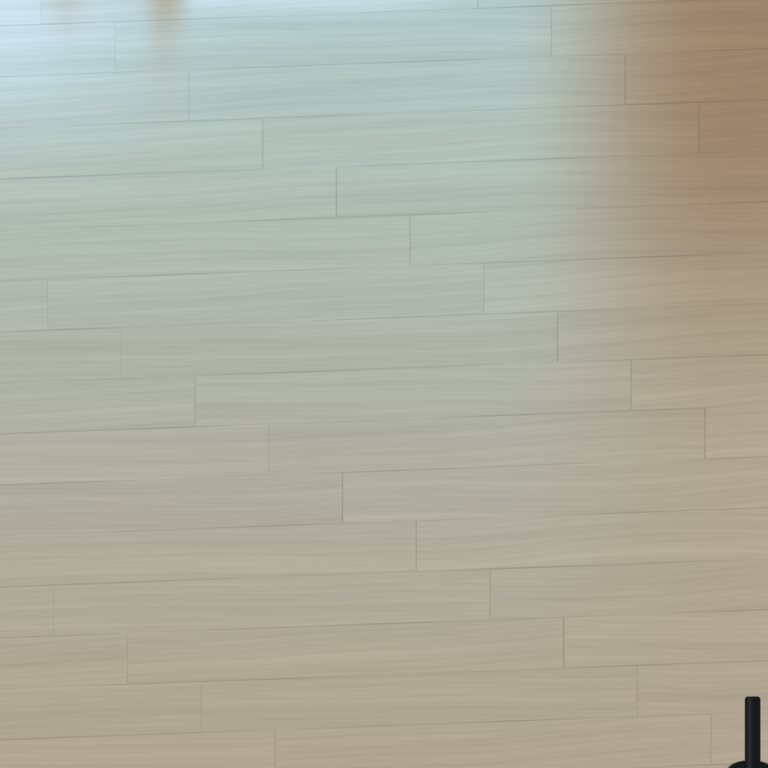
A WebGL 1 fragment shader for this texture:

```glsl
precision highp float;
// Pale wood plank floor with stepped joints, fine grain and cool window light.

uniform vec2 u_resolution;

#define ROW_HEIGHT 0.0664
#define ROW_START 0.0339
#define ROW_TILT 0.037
#define PLANK_LENGTH 0.568
#define JOINT_START 0.150
#define JOINT_STEP 0.096
#define SEAM_WIDTH 0.0013
#define SEAM_DEPTH 0.11
#define GRAIN_DEPTH 0.021
#define PLANK_VARIATION 0.018

const vec3 BROWN = vec3(0.61, 0.52, 0.42);
const vec3 BEIGE = vec3(0.69, 0.65, 0.57);
const vec3 NEUTRAL = vec3(0.69, 0.69, 0.64);
const vec3 SAGE = vec3(0.69, 0.74, 0.70);
const vec3 SKY = vec3(0.70, 0.79, 0.79);
const vec3 GLARE = vec3(0.80, 0.89, 0.94);
const vec3 METAL = vec3(0.09, 0.10, 0.10);

float hash(vec2 p) {
  return fract(sin(dot(p, vec2(127.1, 311.7))) * 4375.85);
}

// Soft line of the seam width at distance d
float line(float d, float pixel) {
  return 1.0 - smoothstep(0.0, SEAM_WIDTH * 0.5 + pixel, d);
}

// Distance from a coordinate to the nearest whole number
float toWhole(float x) {
  return abs(fract(x + 0.5) - 0.5);
}

// Layered sines, bent and faded along the plank
float woodGrain(vec2 q, float seed) {
  float sum = 0.0;
  float freq = 4.0;
  for (int i = 0; i < 7; i++) {
    float phase = seed * 40.0 + float(i) * 2.4;
    q.y += 0.55 * sin(q.x * (4.0 + freq * 0.45) + phase) / freq;
    float fade = 0.6 + 0.4 * sin(q.x * (7.0 + freq * 0.6) + q.y * freq * 0.4 - phase);
    sum += fade * sin(q.y * freq + phase * 1.7);
    freq *= 1.65;
  }
  return sum * 0.45;
}

// Light over the floor; p.y runs downward
vec3 floorLight(vec2 p) {
  float shade = smoothstep(0.64, 0.94, p.x);
  float cool = 3.0 * pow(max(1.0 - p.y, 0.0), 1.25) * (1.0 - 0.95 * shade);
  vec3 color = mix(BEIGE, NEUTRAL, clamp(cool, 0.0, 1.0));
  color = mix(color, SAGE, clamp(cool - 1.0, 0.0, 1.0));
  color = mix(color, SKY, clamp(cool - 2.0, 0.0, 1.0));
  float dusk = smoothstep(0.68, 0.96, p.x) * (1.0 - smoothstep(0.08, 0.62, p.y));
  color = mix(color, BROWN, dusk);

  // Glare in the corner and along the top edge
  float corner = exp(-pow(p.x / 0.20, 2.0) - pow(p.y / 0.14, 2.0));
  float strip = smoothstep(0.23, 0.26, p.x) * (1.0 - smoothstep(0.45, 0.66, p.x));
  color = mix(color, GLARE, min(corner + 0.8 * strip * exp(-p.y / 0.018), 1.0));

  // Warm reflections between the bright bands
  float bands = exp(-pow((p.x - 0.215) / 0.022, 2.0)) * exp(-p.y / 0.055);
  bands += 0.45 * exp(-pow((p.x - 0.085) / 0.025, 2.0)) * exp(-p.y / 0.035);
  return mix(color, BEIGE, 0.75 * bands);
}

// Dark upright rod standing on a low foot
vec3 addRod(vec3 color, vec2 p, float pixel) {
  vec2 box = abs(p - vec2(0.980, 0.964)) - vec2(0.006, 0.053);
  float rod = length(max(box, 0.0)) - 0.004;
  float foot = (length((p - vec2(0.977, 1.004)) / vec2(0.030, 0.014)) - 1.0) * 0.014;
  float cover = 1.0 - smoothstep(-pixel, pixel, min(rod, foot));
  float shine = exp(-pow((p.x - 0.976) / 0.003, 2.0));
  return mix(color, METAL + 0.08 * shine, cover);
}

void main() {
  vec2 p = gl_FragCoord.xy / u_resolution;
  p.y = 1.0 - p.y;
  float pixel = 1.0 / min(u_resolution.x, u_resolution.y);

  // Plank layout: each row shifts its joints by one step
  float across = (p.y + ROW_TILT * p.x - ROW_START) / ROW_HEIGHT;
  float row = floor(across);
  float along = (p.x - JOINT_START - JOINT_STEP * row) / PLANK_LENGTH;
  float seed = hash(vec2(floor(along), row));

  vec3 color = floorLight(p);
  color *= 1.0 + PLANK_VARIATION * (seed - 0.5);
  color *= 1.0 + GRAIN_DEPTH * woodGrain(vec2(p.x, across), seed);

  // Seams fade in and out; joints differ in strength
  float seamId = floor(across + 0.5);
  float seamWear = 0.5 + 0.3 * sin(p.x * 11.0 + seamId * 2.3) + 0.2 * sin(p.x * 29.0 + seamId * 4.1);
  float seam = line(toWhole(across) * ROW_HEIGHT, pixel) * seamWear;
  float jointWear = mix(0.45, 1.0, hash(vec2(row, floor(along + 0.5)))) * mix(0.5, 1.0, smoothstep(0.1, 0.5, p.x));
  float joint = line(toWhole(along) * PLANK_LENGTH, pixel) * jointWear;
  color *= 1.0 - SEAM_DEPTH * max(seam, joint);

  gl_FragColor = vec4(addRod(color, p, pixel), 1.0);
}
```
